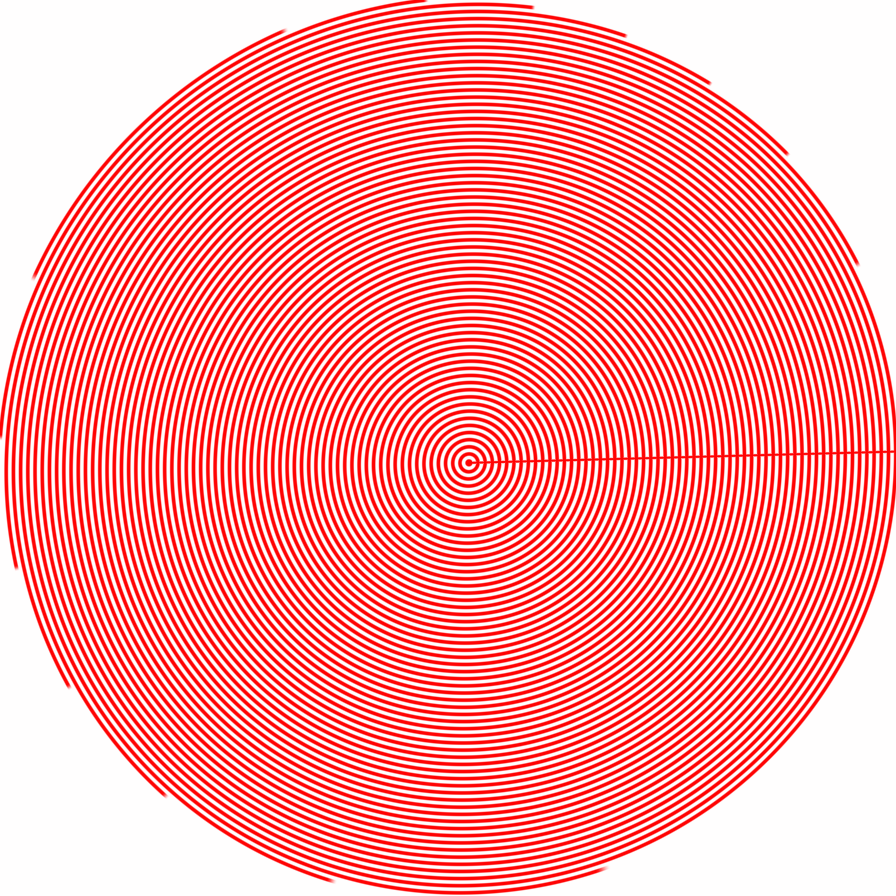
This pattern is drawn by a three.js fragment shader. Its source:

```glsl
// Fine red concentric rings trimmed by an offset disc, with one thin radial seam.
varying vec2 vUv;

const float PITCH = 0.008;
const float SOFT = 0.001;

// Coverage of a stroke with the given half width
float stroke(float dist, float halfWidth) {
  return 1.0 - smoothstep(halfWidth - SOFT, halfWidth + SOFT, dist);
}

void main() {
  vec3 paper = vec3(1.0, 0.995, 0.995);
  vec3 red = vec3(1.0, 0.01, 0.01);

  vec2 hub = vec2(0.5234, 0.4834);
  vec2 fromHub = vUv - hub;
  float radius = max(length(fromHub), 0.00001);
  vec2 dir = fromHub / radius;

  // Rings: a slight oval stretch, then the nearest ring centreline
  float angle = atan(fromHub.y, fromHub.x);
  float stretch = 1.0 + 0.011 * cos(2.0 * (angle - 0.57));
  float turns = radius / (PITCH * stretch);
  float ring = max(floor(turns + 0.25), 0.0) + 0.25;
  float ink = stroke(abs(turns - ring) * PITCH, 0.25 * PITCH);

  // Trim each ring where its centreline leaves the disc
  vec2 onRing = hub + dir * ring * PITCH * stretch;
  float fromRim = length(onRing - vec2(0.5007, 0.5)) - 0.5005;
  ink *= 1.0 - smoothstep(-0.0002, 0.0002, fromRim);

  // Solid hub
  ink = max(ink, stroke(radius, 0.5 * PITCH));

  // Seam running from the hub to the right edge
  vec2 seamDir = normalize(vec2(1.0, 0.0265));
  float along = max(dot(fromHub, seamDir), 0.0);
  float seam = stroke(length(fromHub - seamDir * along), 0.0013);
  ink = max(ink, seam);

  gl_FragColor = vec4(mix(paper, red, ink), 1.0);
}
```
